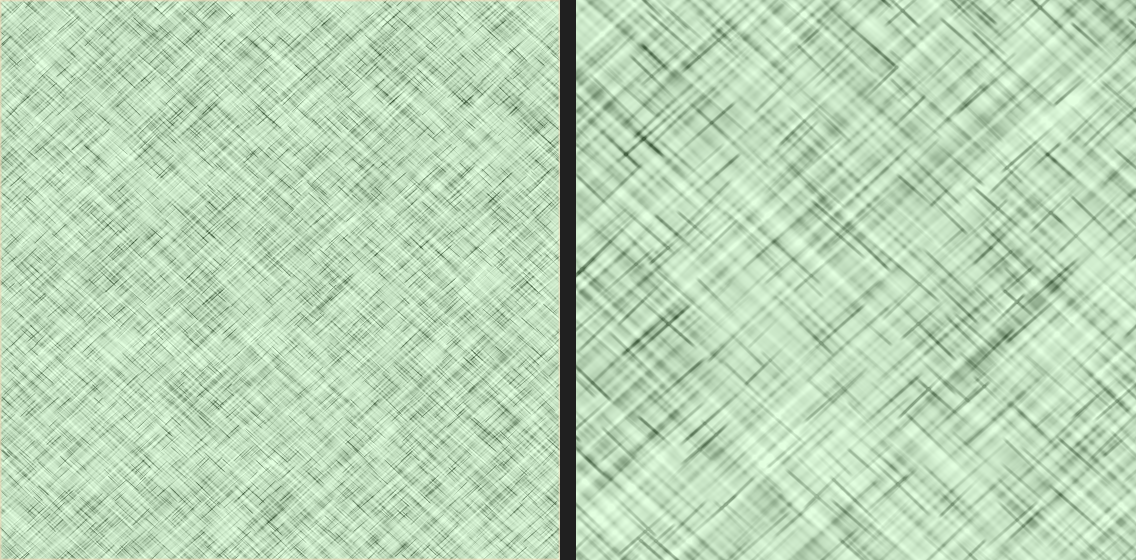
Left: the whole. Right: its middle third, enlarged.
Write a WebGL 1 fragment shader that draws this texture.

```glsl
precision highp float;
// Pale green cross-hatching: hair-fine diagonal fibres in two directions, with
// slim tapered dark strokes, over faint cloudy patches and a thin cream rim.
// Fibres are stretched value noise; strokes are scattered on sheared cells.

uniform vec2 u_resolution;

#define HATCH_ANGLE 0.745     // mean slope of both directions, radians
#define ANGLE_SPREAD 0.025    // slope difference between layers
#define FIBRE_ROWS 430.0      // fibres across the canvas
#define FIBRE_CELLS 14.0      // fibre segments along the canvas
#define FIBRE_CONTRAST 0.138
#define STROKE_ROWS 205.0
#define STROKE_CELLS 13.0
#define STROKE_CHANCE 0.36
#define STROKE_DEPTH 0.235
#define CLOUD_SCALE 22.0
#define BASE_SHADE 0.774
#define RIM_WIDTH 0.0026

const vec3 GREEN_TINT = vec3(0.0, 0.11, -0.01);
const vec3 RIM_CREAM = vec3(0.88, 0.86, 0.74);

float hash(vec2 p) {
  vec3 q = fract(p.xyx * 0.1031);
  q += dot(q, q.yzx + 33.33);
  return fract((q.x + q.y) * q.z);
}

float valueNoise(vec2 p) {
  vec2 cell = floor(p);
  vec2 f = fract(p);
  f = f * f * (3.0 - 2.0 * f);
  float low = mix(hash(cell), hash(cell + vec2(1.0, 0.0)), f.x);
  float high = mix(hash(cell + vec2(0.0, 1.0)), hash(cell + 1.0), f.x);
  return mix(low, high, f.y);
}

vec2 rotate(vec2 p, float angle) {
  float c = cos(angle);
  float s = sin(angle);
  return vec2(c * p.x + s * p.y, c * p.y - s * p.x);
}

// One thread of noise, shifted along its length by its row number.
float thread(float x, float row, float seed) {
  x += 9.0 * hash(vec2(row, seed));
  float cell = floor(x);
  float a = hash(vec2(cell + seed, row));
  float b = hash(vec2(cell + seed + 1.0, row));
  return mix(a, b, smoothstep(0.0, 1.0, fract(x)));
}

float fibres(vec2 p, float seed) {
  float row = floor(p.y);
  float blend = smoothstep(0.0, 1.0, fract(p.y));
  return mix(thread(p.x, row, seed), thread(p.x, row + 1.0, seed), blend);
}

// Thin dark strokes, at most one per cell, tapering towards one end.
float strokes(vec2 p, float seed, float pixel) {
  float row = floor(p.y * STROKE_ROWS);
  float x = p.x * STROKE_CELLS + 9.0 * hash(vec2(row, seed + 3.0));
  vec2 id = vec2(floor(x) + seed, row);
  float along = fract(x) / mix(0.4, 1.0, hash(id + 11.0));
  along = hash(id + 23.0) < 0.5 ? along : 1.0 - along;
  float taper = smoothstep(0.0, 0.12, along) * (1.0 - smoothstep(0.2, 1.0, along));
  float centre = mix(0.35, 0.65, hash(id + 37.0));
  float across = abs(fract(p.y * STROKE_ROWS) - centre) / STROKE_ROWS;
  float body = 1.0 - smoothstep(0.0002, 0.0002 + max(pixel * 0.75, 0.0013), across);
  float present = step(hash(id + 51.0), STROKE_CHANCE);
  float weight = hash(id + 67.0);
  return present * body * taper * mix(0.3, 1.3, weight * weight);
}

void main() {
  float pixel = 1.0 / u_resolution.y;
  vec2 p = gl_FragCoord.xy * pixel;

  // Soft patches: bright ones also thin out the hatching.
  vec2 q = rotate(p, HATCH_ANGLE) + 5.0;
  float cloud = 0.6 * valueNoise(q * CLOUD_SCALE)
              + 0.4 * valueNoise(q * CLOUD_SCALE * 2.1 + 17.0);
  float light = smoothstep(0.48, 0.88, cloud);
  float density = mix(1.06, 0.6, light);

  // Two layers of hatching in each direction, one slightly coarser.
  float fibre = 0.0;
  float ink = 0.0;
  for (int i = 0; i < 4; i++) {
    float n = float(i);
    float side = mod(n, 2.0) * 2.0 - 1.0;
    float coarse = floor(n / 2.0);
    float angle = side * (HATCH_ANGLE + ANGLE_SPREAD * (coarse * 2.0 - 1.0));
    vec2 h = rotate(p, angle) + 3.0;
    float seed = 19.0 * n + 7.0;
    vec2 scale = vec2(FIBRE_CELLS, FIBRE_ROWS * mix(1.0, 0.8, coarse));
    fibre += fibres(h * scale, seed) - 0.5;
    ink += strokes(h, seed, pixel);
  }
  fibre *= FIBRE_CONTRAST * density;
  fibre = 0.8 * max(fibre, 0.0) + min(fibre, 0.0) + 0.7 * min(fibre + 0.05, 0.0);

  float shade = BASE_SHADE + 0.03 * light + 0.015 * (cloud - 0.5) + fibre;
  shade -= STROKE_DEPTH * density * min(ink, 1.3);
  shade = clamp(shade, 0.25, 0.89);

  // Cream rim along the canvas edge keeps a trace of the hatching.
  vec2 toEdge = min(p, u_resolution * pixel - p);
  float edge = min(toEdge.x, toEdge.y);
  float rim = 1.0 - smoothstep(RIM_WIDTH * 0.6, RIM_WIDTH * 1.4, edge);
  vec3 colour = vec3(shade) + GREEN_TINT;
  vec3 cream = RIM_CREAM + 0.4 * (shade - BASE_SHADE);
  gl_FragColor = vec4(mix(colour, cream, rim), 1.0);
}
```
